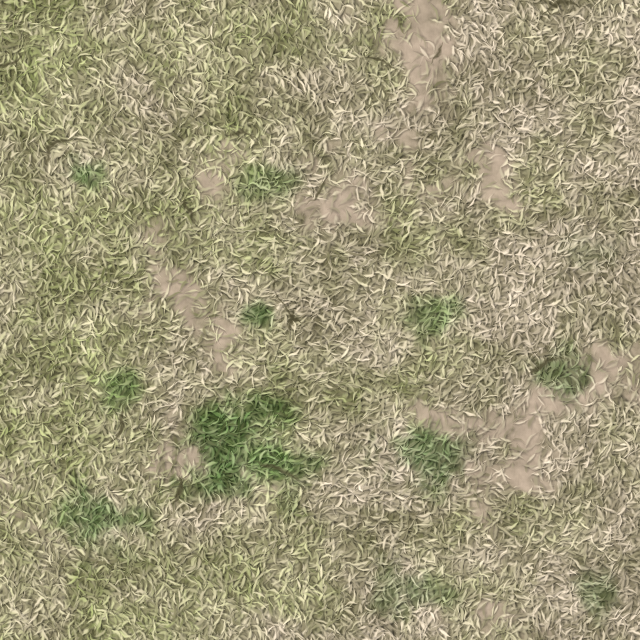
Write a three.js fragment shader that draws this texture.

```glsl
// Dry, patchy lawn: tangled straw blades over bare soil with a few green tufts.
varying vec2 vUv;

#define BLADE_CELLS 53.0
#define BLADE_LAYERS 8
#define BLADE_WIDTH 0.11
#define BLADE_SHADOW 0.17
#define TUFT_COUNT 12
#define TWIG_CELLS 9.0
#define SHADE_COLOR vec3(0.37, 0.345, 0.24)
#define STRAW_COLOR vec3(1.0, 0.93, 0.82)
#define SOIL_COLOR vec3(0.76, 0.68, 0.60)
#define OLIVE_TINT vec3(0.85, 0.94, 0.74)
#define TUFT_TINT vec3(0.60, 0.81, 0.59)

vec4 hash4(vec2 p) {
  vec4 q = fract(p.xyxy * vec4(0.1031, 0.1030, 0.0973, 0.1099));
  q += dot(q, q.wzxy + 33.33);
  return fract((q.xxyz + q.yzzw) * q.zywx);
}

// Layered, turned and bent sines, roughly -1 to 1
float waves(vec2 p) {
  float sum = 0.0;
  float amp = 0.5;
  for (int i = 0; i < 5; i++) {
    p = mat2(0.8, 0.6, -0.6, 0.8) * p * 1.8 + 1.3;
    sum += amp * sin(p.x + 1.4 * sin(p.y + 2.0 * sum));
    amp *= 0.6;
  }
  return sum;
}

// Signed distance to a bent, tapered strand lying along x
float strand(vec2 q, float reach, float width, float bend) {
  float along = q.x / reach;
  return abs(q.y + bend * q.x * q.x) - width * (1.0 - along * along);
}

vec2 turn(vec2 p, float angle) {
  float c = cos(angle);
  float s = sin(angle);
  return vec2(c * p.x + s * p.y, c * p.y - s * p.x);
}

// Green tufts: one broad clump, then fainter ones spread by a quasi-random walk
float tufts(vec2 p, float ragged) {
  float mask = 0.0;
  for (int i = 0; i < TUFT_COUNT; i++) {
    float n = float(i);
    vec4 h = hash4(vec2(n, 5.0));
    vec2 center = fract(vec2(0.38, 0.40) + n * vec2(0.7549, 0.5698));
    center.y *= 0.75;
    float radius = i == 0 ? 0.085 : 0.025 + 0.03 * h.x;
    float strength = i == 0 ? 0.95 : 0.3 + 0.5 * h.y;
    float d = length((p - center) * vec2(0.9, 1.1)) / radius + 0.6 * ragged;
    mask = max(mask, strength * (1.0 - smoothstep(0.1, 1.45, d)));
  }
  return mask;
}

void main() {
  vec2 p = vUv;

  // Broad fields: bare ground, greenness, tufts, brightness and lie of the grass
  float ragged = waves(p * 22.0);
  float tuft = tufts(p, ragged);
  float bareField = waves(p * 6.0 + 2.0) + 0.35 * (p.x + p.y - 1.0) + 0.22 * ragged;
  float bare = 0.85 * smoothstep(0.25, 0.95, bareField) * (1.0 - tuft);
  float olive = 0.36 - 0.7 * (p.x - 0.5) + 0.4 * waves(p * 9.0 + 9.0) - 0.2 * ragged;
  olive = clamp(olive, 0.0, 1.0);
  float tone = 0.09 * ragged + 0.09 * waves(p * 11.0 + 4.0) - 0.16 * tuft;
  float lie = 1.15 + 0.7 * sin(4.0 * p.x + 3.0 * sin(3.5 * p.y));

  // Thatch and soil underneath
  float mottle = waves(p * 90.0);
  vec3 color = mix(SHADE_COLOR, STRAW_COLOR, 0.38 + 0.14 * mottle + tone);
  color *= mix(vec3(1.0), OLIVE_TINT, 0.6 * olive);
  color *= mix(vec3(1.0), TUFT_TINT, tuft);
  color = mix(color, SOIL_COLOR * (1.0 + 0.05 * mottle + 0.05 * ragged), bare);

  // Blades, layer over layer, each with a shadow on one side
  vec2 wobble = 0.0025 * vec2(waves(p * 40.0), waves(p * 40.0 + 5.0));
  for (int layer = 0; layer < BLADE_LAYERS; layer++) {
    float level = float(layer);
    vec2 g = (p + wobble) * (BLADE_CELLS + 1.7 * level) + level * vec2(0.37, 0.61);
    vec2 home = floor(g);
    for (int y = -1; y <= 1; y++) {
      for (int x = -1; x <= 1; x++) {
        vec2 cell = home + vec2(float(x), float(y));
        vec4 h = hash4(cell + 71.0 * level + 11.0);
        vec4 k = hash4(cell + 53.0 * level + 407.0);
        vec2 q = turn(g - cell - h.xy, lie + 2.6 * (h.z - 0.5));
        float reach = 0.4 + 0.4 * h.w;
        float width = BLADE_WIDTH * (0.6 + 0.8 * k.x);
        float bend = 1.1 * (k.y - 0.5);
        float grown = smoothstep(-0.05, 0.15, k.z - bare);

        float shadow = strand(q + vec2(0.0, 0.13), reach, width, bend);
        color *= 1.0 - BLADE_SHADOW * grown * (1.0 - smoothstep(-0.1, 0.16, shadow));

        float d = strand(q, reach, width, bend);
        float cover = 0.95 * grown * (1.0 - smoothstep(-0.11, 0.1, d));
        float light = 0.24 + 0.72 * k.w + 0.018 * level + tone;
        vec3 blade = mix(SHADE_COLOR, STRAW_COLOR, light);
        blade *= mix(vec3(1.0), OLIVE_TINT, olive * (0.4 + 0.8 * h.x));
        blade *= mix(vec3(1.0), TUFT_TINT, tuft * (0.5 + 0.5 * h.y));
        color = mix(color, blade, cover);
      }
    }
  }

  // Sparse dark twigs
  vec2 g = (p + 2.0 * wobble) * TWIG_CELLS;
  for (int i = 0; i < 9; i++) {
    vec2 cell = floor(g) + vec2(mod(float(i), 3.0), floor(float(i) / 3.0)) - 1.0;
    vec4 h = hash4(cell + 913.0);
    vec2 q = turn(g - cell - h.xy, 6.28 * h.z);
    float d = strand(q, 0.15 + 0.2 * h.x, 0.02, 3.0 * (h.y - 0.5)) + 0.02 * ragged;
    float cover = step(h.w, 0.16) * (1.0 - smoothstep(-0.02, 0.02, d));
    color = mix(color, SHADE_COLOR * 0.8, 0.7 * cover);
  }

  gl_FragColor = vec4(color, 1.0);
}
```
